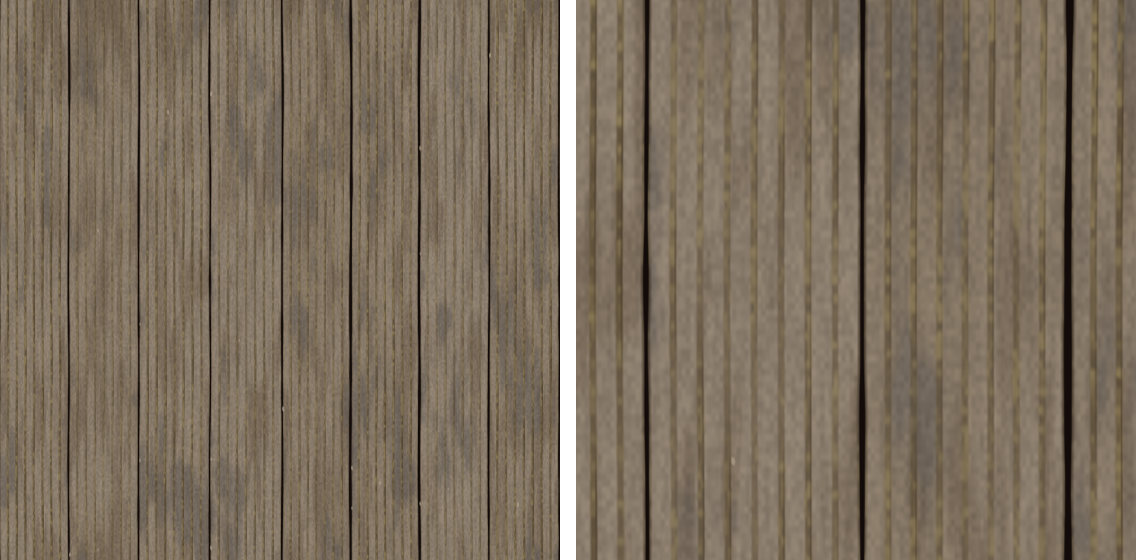
Left: the whole. Right: its middle third, enlarged.
This texture is drawn by a WebGL 1 fragment shader. Its source:

```glsl
precision highp float;
// Weathered decking: eight upright boards with dark seams, each milled with
// seven mossy grooves. Seams and grooves are distances to lines; periodic value
// noise stretched along the boards adds grain, stains, moss and wear.
uniform vec2 u_resolution;

const float BOARDS = 8.0;
const float PITCHES = 8.0;

const vec3 WOOD = vec3(0.545, 0.492, 0.430);
const vec3 STAIN = vec3(0.455, 0.395, 0.330);
const vec3 BROWN = vec3(0.475, 0.410, 0.325);
const vec3 SLATE = vec3(0.400, 0.370, 0.345);
const vec3 GROOVE = vec3(0.375, 0.315, 0.220);
const vec3 MOSS = vec3(0.485, 0.425, 0.285);
const vec3 SHADOW = vec3(0.240, 0.190, 0.140);
const vec3 GAP = vec3(0.070, 0.045, 0.035);
const vec3 CHIP = vec3(0.690, 0.640, 0.550);

float hash(vec2 p) {
  vec3 q = fract(p.xyx * vec3(0.1031, 0.1030, 0.0973));
  q += dot(q, q.yzx + 33.33);
  return fract((q.x + q.y) * q.z);
}

// Value noise with a whole number of cells per canvas, so it tiles.
float noise(vec2 uv, vec2 cells, float seed) {
  vec2 p = uv * cells;
  vec2 c = floor(p);
  vec2 f = fract(p);
  f = f * f * (3.0 - 2.0 * f);
  vec2 lo = mod(c, cells) + seed;
  vec2 hi = mod(c + 1.0, cells) + seed;
  return mix(mix(hash(lo), hash(vec2(hi.x, lo.y)), f.x),
             mix(hash(vec2(lo.x, hi.y)), hash(hi), f.x), f.y);
}

float layeredNoise(vec2 uv, vec2 cells, float seed) {
  float sum = 0.0;
  float weight = 0.533;
  for (int i = 0; i < 4; i++) {
    sum += weight * noise(uv, cells, seed);
    cells *= 2.0;
    weight *= 0.5;
    seed += 17.0;
  }
  return sum;
}

// Position of a seam, slightly off the even spacing.
float seamX(float k) {
  return k / BOARDS - 0.002 + 0.006 * exp(-0.8 * (k - 4.2) * (k - 4.2));
}

float seamHalfWidth(float k, float y) {
  float ragged = noise(vec2(k / BOARDS, y), vec2(BOARDS, 24.0), 91.0);
  return 0.0009 + 0.0009 * exp(-(k - 5.5) * (k - 5.5)) + 0.0008 * ragged;
}

// Coverage of a line of the given half width at distance d.
float line(float d, float halfWidth, float blur) {
  return 1.0 - smoothstep(halfWidth - blur, halfWidth + blur, d);
}

// Weathered board surface, before any grooves are cut.
vec3 woodSurface(vec2 uv, float board) {
  float warmth = 0.5 + 0.5 * cos(1.9 * (board - 1.0));
  float seed = 13.0 * mod(board, BOARDS);
  float blotch = layeredNoise(uv, vec2(24.0, 7.0), seed);
  float streak = layeredNoise(uv, vec2(80.0, 8.0), seed + 5.0);
  float fiber = noise(uv, vec2(300.0, 24.0), seed + 9.0);
  float grit = noise(uv, vec2(400.0, 256.0), 3.0);
  float topWear = smoothstep(0.72, 1.0, uv.y) * smoothstep(0.35, 0.65, streak);
  vec3 c = mix(WOOD, BROWN, 0.45 * warmth * smoothstep(0.2, 0.75, blotch));
  c = mix(c, STAIN, 0.75 * smoothstep(0.48, 0.72, streak));
  c = mix(c, SLATE, 0.65 * smoothstep(0.60, 0.76, blotch));
  c = mix(c, BROWN * 0.85, 0.4 * topWear * (0.4 + 0.6 * warmth));
  return c * (1.0 + 0.09 * (fiber - 0.5) + 0.13 * (grit - 0.5));
}

// Small pale splinters, most of them caught on a seam.
float chips(vec2 uv, float blur) {
  float cover = 0.0;
  for (int i = 0; i < 20; i++) {
    float n = float(i);
    float k = 1.0 + floor(7.0 * hash(vec2(n, 2.0)));
    float stray = step(0.75, hash(vec2(n, 5.0))) * 0.05;
    vec2 center = vec2(seamX(k) + stray + 0.002, hash(vec2(n, 8.0)));
    vec2 d = (uv - center) * vec2(1.0, 0.45);
    d.x += 0.6 * d.y * (hash(vec2(n, 11.0)) - 0.5);
    float size = 0.0009 + 0.0012 * hash(vec2(n, 14.0));
    cover = max(cover, line(length(d), size, blur));
  }
  return cover;
}

void main() {
  vec2 uv = gl_FragCoord.xy / u_resolution;
  float blur = max(0.0006, 0.6 / u_resolution.x);

  // Gentle wander shared by seams and grooves.
  float x = uv.x + 0.0022 * (noise(uv, vec2(8.0, 6.0), 41.0) - 0.5);
  float board = floor(x * BOARDS);
  board += step(seamX(board + 1.0), x) - step(x, seamX(board));
  float left = seamX(board);
  float right = seamX(board + 1.0);

  vec3 color = woodSurface(uv, board);

  // Grooves: soft mossy channels with a shaded edge.
  float g = (x - left) / (right - left) * PITCHES;
  float slot = floor(g + 0.5);
  float offset = (g - slot) * (right - left) / PITCHES;
  float inner = step(0.5, slot) * step(slot, PITCHES - 0.5);
  float depth = 0.80 + 0.18 * cos(2.7 * board);
  float wear = noise(uv, vec2(64.0, 14.0), 63.0);
  float rough = noise(uv, vec2(256.0, 180.0), 71.0);
  float moss = smoothstep(0.3, 0.8, 0.5 * rough + 0.5 * noise(uv, vec2(48.0, 18.0), 29.0));
  float cut = inner * depth * (0.68 + 0.32 * wear);
  float halfWidth = 0.0017 + 0.0007 * rough;
  vec3 channel = mix(GROOVE, MOSS, moss) * (0.88 + 0.24 * rough);
  color = mix(color, channel, cut * line(abs(offset), halfWidth, blur + 0.0004));
  float edge = line(abs(offset - 0.0014), 0.0005, blur);
  color = mix(color, SHADOW, 0.5 * cut * edge * smoothstep(0.2, 0.8, wear));

  // Seams: worn rim, then the dark opening.
  float nearest = board + step(0.5 * (left + right), x);
  float d = abs(x - seamX(nearest));
  float opening = seamHalfWidth(nearest, uv.y);
  color = mix(color, mix(SHADOW, MOSS, 0.6 * moss), 0.75 * line(d, opening + 0.0012, blur + 0.0006));
  color = mix(color, GAP, line(d, opening, blur));

  color = mix(color, CHIP, 0.7 * chips(uv, blur));
  gl_FragColor = vec4(color, 1.0);
}
```
